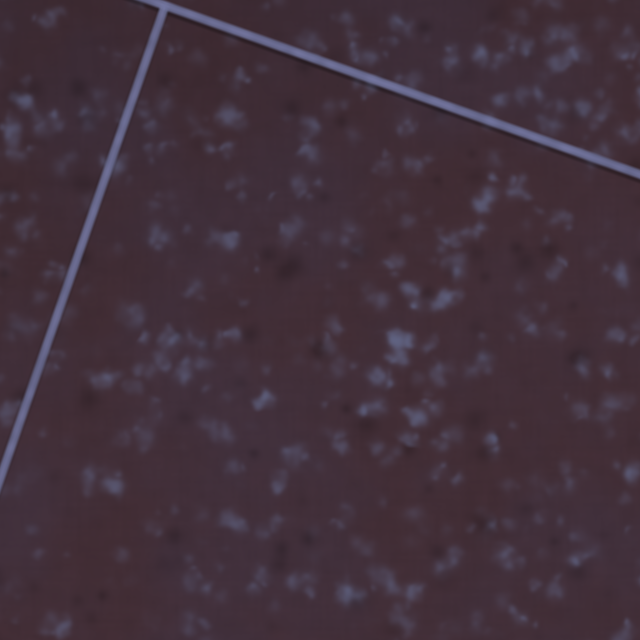
Give the GLSL for this texture, as a Shadertoy shader.

```glsl
// Dark red-brown stone tiles with pale blue grout seams meeting near the top left.
// Layered value noise tints the stone; hashed cells scatter soft mineral flecks,
// whose strength follows a smooth field of richer and poorer regions.

float hash(vec2 p) {
    vec3 q = fract(vec3(p.xyx) * 0.1031);
    q += dot(q, q.yzx + 33.33);
    return fract((q.x + q.y) * q.z);
}

vec2 hash2(vec2 p) {
    return vec2(hash(p), hash(p + 71.7));
}

float noise(vec2 p) {
    vec2 i = floor(p), f = fract(p);
    f = f * f * (3.0 - 2.0 * f);
    return mix(mix(hash(i), hash(i + vec2(1, 0)), f.x),
               mix(hash(i + vec2(0, 1)), hash(i + vec2(1, 1)), f.x), f.y);
}

float fbm(vec2 p) {
    float sum = 0.0, amp = 0.5;
    for (int i = 0; i < 4; i++) {
        sum += amp * noise(p);
        p = mat2(1.6, 1.2, -1.2, 1.6) * p + 13.7;
        amp *= 0.5;
    }
    return sum;
}

float bump(vec2 p, vec2 center, vec2 radius) {
    vec2 d = (p - center) / radius;
    return exp(-dot(d, d));
}

// Signed distance across a segment in x, distance beyond its ends in y.
vec2 seamCoords(vec2 p, vec2 a, vec2 b) {
    vec2 dir = normalize(b - a), d = p - a;
    float along = dot(d, dir);
    return vec2(dir.x * d.y - dir.y * d.x, max(-along, along - length(b - a)));
}

float seamMask(vec2 s, float halfWidth) {
    return (1.0 - smoothstep(halfWidth - 0.003, halfWidth + 0.003, abs(s.x)))
         * (1.0 - smoothstep(0.0, 0.004, s.y));
}

// Richer regions over a sparse ground that thins to the left and below.
float fleckDensity(vec2 p) {
    float density = 0.20 + 0.12 * smoothstep(0.1, 0.8, p.x) * smoothstep(0.0, 0.4, p.y);
    density += 0.80 * bump(p, vec2(0.665, 0.535), vec2(0.065, 0.050));
    density += 0.75 * bump(p, vec2(0.620, 0.455), vec2(0.070, 0.030));
    density += 0.80 * bump(p, vec2(0.800, 0.920), vec2(0.060, 0.035));
    density += 0.90 * bump(p, vec2(0.645, 0.335), vec2(0.035, 0.035));
    density += 0.65 * bump(p, vec2(0.475, 0.685), vec2(0.055, 0.025));
    density += 0.80 * bump(p, vec2(0.245, 0.455), vec2(0.035, 0.055));
    density += 0.60 * bump(p, vec2(0.755, 0.700), vec2(0.040, 0.050));
    density += 0.65 * bump(p, vec2(0.380, 0.575), vec2(0.030, 0.055));
    density += 0.65 * bump(p, vec2(0.430, 0.385), vec2(0.060, 0.030));
    return min(density, 1.0);
}

// Each occupied cell holds a loose group of soft grains.
float clusters(vec2 p) {
    const float cells = 18.0;
    vec2 home = floor(p * cells);
    float density = fleckDensity(p), sum = 0.0;
    for (int y = -1; y <= 1; y++)
    for (int x = -1; x <= 1; x++) {
        vec2 cell = home + vec2(x, y);
        vec2 center = (cell + 0.2 + 0.6 * hash2(cell + 20.0)) / cells;
        float present = smoothstep(-0.1, 0.1, density + 0.10 - hash(cell + 5.3));
        float strength = present * mix(0.4, 1.0, density) * mix(0.6, 1.1, hash(cell + 47.0));
        for (int k = 0; k < 5; k++) {
            vec2 seed = cell * 7.0 + float(k) * 17.3 + 100.0;
            vec2 offset = (hash2(seed) - 0.5) * vec2(0.042, 0.034);
            float radius = mix(0.005, 0.0125, hash(seed + 9.0));
            sum += strength * mix(0.3, 1.0, hash(seed + 31.0))
                 * bump(p, center + offset, vec2(radius));
        }
    }
    return sum;
}

// Isolated grains, one at most per cell.
float specks(vec2 p, float cells, float chance, float seed) {
    vec2 home = floor(p * cells);
    float sum = 0.0;
    for (int y = -1; y <= 1; y++)
    for (int x = -1; x <= 1; x++) {
        vec2 cell = home + vec2(x, y);
        vec2 center = (cell + hash2(cell + seed)) / cells;
        float radius = mix(0.18, 0.36, hash(cell + seed + 3.0)) / cells;
        sum += step(hash(cell + seed + 8.0), chance)
             * hash(cell + seed + 12.0) * bump(p, center, vec2(radius));
    }
    return sum;
}

void mainImage(out vec4 fragColor, in vec2 fragCoord) {
    vec2 uv = fragCoord / iResolution.xy;

    // Stone: faint rusty and violet patches, slightly darker at the top left.
    float rust = smoothstep(0.25, 0.7, fbm(uv * 6.0 + 4.0) + 0.12 * (uv.y - 0.5));
    vec3 color = mix(vec3(0.252, 0.186, 0.230), vec3(0.253, 0.174, 0.203), rust);
    color *= 1.01 - 0.09 * smoothstep(0.4, 1.2, uv.y + 0.4 * (0.5 - uv.x));
    color *= 0.97 + 0.07 * fbm(uv * 45.0);
    color *= 1.0 + 0.02 * (noise(uv * vec2(170, 18)) + noise(uv * vec2(18, 170)) - 1.0);

    // Soft dark pits, then pale flecks with ragged edges.
    color *= 1.0 - 0.17 * min(specks(uv, 22.0, 0.25, 210.0), 1.0);
    vec2 ragged = uv + 0.008 * (vec2(noise(uv * 65.0), noise(uv * 65.0 + 40.0)) - 0.5);
    float fleck = clusters(ragged) * mix(0.55, 1.2, noise(uv * 90.0))
                + 0.30 * specks(ragged, 30.0, 0.22, 330.0);
    color = mix(color, vec3(0.40, 0.43, 0.57), 0.92 * (1.0 - exp(-1.1 * fleck)));

    // Grout seams with a shaded lower lip and a lighter core.
    vec2 corner = vec2(0.258, 0.991);
    vec2 topSeam = seamCoords(uv, vec2(0.18, 1.019), vec2(1.03, 0.717));
    vec2 sideSeam = seamCoords(uv, corner, vec2(-0.02, 0.194));
    color *= 1.0 - 0.28 * seamMask(topSeam + vec2(0.009, 0.0), 0.004);
    color *= 1.0 - 0.10 * seamMask(sideSeam, 0.010);
    vec3 grout = vec3(0.40, 0.41, 0.55) * (0.94 + 0.12 * noise(uv * 60.0));
    color = mix(color, grout, 0.94 * seamMask(topSeam, 0.0068));
    color = mix(color, grout, 0.88 * seamMask(sideSeam, 0.0068));
    float core = max(seamMask(topSeam, 0.003), seamMask(sideSeam, 0.003));
    color += vec3(0.04, 0.04, 0.06) * max(core, bump(uv, corner, vec2(0.008)));

    fragColor = vec4(color, 1.0);
}
```
